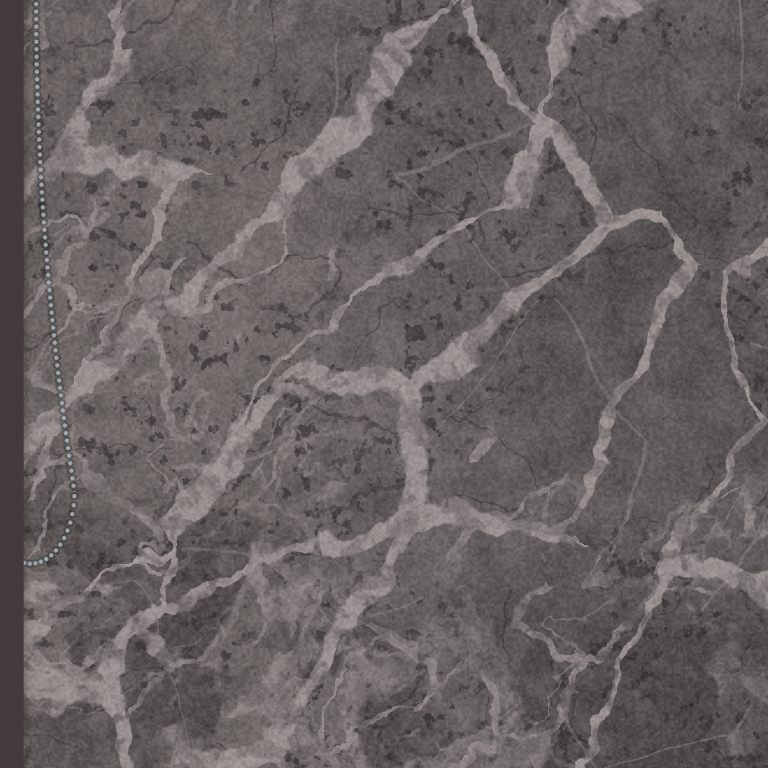
Reproduce this texture procedurally as a Shadertoy shader.

```glsl
// Grey-brown marble slab with pale branching veins, a dark side frame and a bead chain.
const vec3 STONE_DARK  = vec3(0.290, 0.276, 0.277);
const vec3 STONE_LIGHT = vec3(0.470, 0.440, 0.435);
const vec3 CLAST_DARK  = vec3(0.250, 0.234, 0.232);
const vec3 VEIN_COLOR  = vec3(0.610, 0.573, 0.572);
const vec3 FRAME_COLOR = vec3(0.265, 0.230, 0.245);
const vec3 BEAD_COLOR  = vec3(0.660, 0.700, 0.740);
const float FRAME_WIDTH = 0.031;
const float VEIN_ANGLE  = 0.80;   // main vein direction, radians
const float VEIN_WIDTH  = 0.060;  // in cells of the large net
const float WARP_AMOUNT = 0.15;
const float GRAIN       = 0.130;
const float BEAD_PITCH  = 0.0098;
const float BEAD_RADIUS = 0.0029;

float hash1(vec2 p) {
    vec3 q = fract(p.xyx * 0.1031);
    q += dot(q, q.yzx + 33.33);
    return fract((q.x + q.y) * q.z);
}

vec2 hash2(vec2 p) { return vec2(hash1(p + 11.7), hash1(p + 71.3)); }

float noise(vec2 p) {
    vec2 i = floor(p), f = p - i;
    f = f * f * (3.0 - 2.0 * f);
    return mix(mix(hash1(i), hash1(i + vec2(1, 0)), f.x),
               mix(hash1(i + vec2(0, 1)), hash1(i + vec2(1, 1)), f.x), f.y);
}

float fbm(vec2 p) {
    float sum = 0.0, amp = 0.5;
    for (int i = 0; i < 5; i++) {
        sum += amp * noise(p);
        p = mat2(1.6, 1.2, -1.2, 1.6) * p + 5.3;
        amp *= 0.5;
    }
    return sum / 0.97;
}

// Voronoi borders; each border has its own width, and only a share is kept
float veinNet(vec2 p, float width, float keep) {
    vec2 cell = floor(p), f = p - cell, nearCell = vec2(0), nearPos = vec2(0);
    float best = 9.0, vein = 0.0;
    for (int i = 0; i < 9; i++) {
        vec2 g = vec2(i % 3 - 1, i / 3 - 1), r = g + hash2(cell + g) - f;
        if (dot(r, r) < best) { best = dot(r, r); nearCell = g; nearPos = r; }
    }
    for (int i = 0; i < 25; i++) {
        vec2 g = nearCell + vec2(i % 5 - 2, i / 5 - 2), r = g + hash2(cell + g) - f;
        vec2 gap = r - nearPos;
        if (dot(gap, gap) < 0.0001) continue;
        float d = dot(0.5 * (r + nearPos), normalize(gap));
        vec2 pairId = 2.0 * cell + g + nearCell;
        float w = width * mix(0.25, 1.0, hash1(pairId + 3.1));
        vein = max(vein, step(hash1(pairId + 47.9), keep) * (1.0 - smoothstep(0.65 * w, w, d)));
    }
    return vein;
}

// Distance to the nearest bead: a gently curved drop that ends in a hook
float beadDistance(vec2 p) {
    const vec2 hookCenter = vec2(0.040, 0.36), hookRadius = vec2(0.057, 0.094);
    if (p.y > hookCenter.y) {
        float y = (floor(p.y / BEAD_PITCH) + 0.5) * BEAD_PITCH;
        float t = (1.0 - y) / (1.0 - hookCenter.y);
        return length(p - vec2(0.047 + 0.05 * t * t, y));
    }
    vec2 q = (p - hookCenter) / hookRadius;
    float stepAngle = BEAD_PITCH / 0.077;
    float a = (floor(atan(q.y, q.x) / stepAngle) + 0.5) * stepAngle;
    return length(p - hookCenter - hookRadius * vec2(cos(a), sin(a)));
}

void mainImage(out vec4 fragColor, in vec2 fragCoord) {
    vec2 p = fragCoord / iResolution.y;
    float pixel = 1.0 / iResolution.y;
    // Warped, frayed and rotated frame for the veins
    vec2 bend = vec2(fbm(p * 4.0), fbm(p * 4.0 + 17.0)) - 0.5;
    vec2 fray = vec2(fbm(p * 42.0), fbm(p * 42.0 + 31.0)) - 0.5;
    vec2 w = p + WARP_AMOUNT * bend + 0.022 * fray;
    float c = cos(VEIN_ANGLE), s = sin(VEIN_ANGLE);
    vec2 q = vec2(c * w.x + s * w.y, c * w.y - s * w.x);
    // Stone body: warm and light at left, dark and cool at right
    float cloud = fbm(p * 3.2 + 8.0), mottle = fbm(p * 30.0 + 2.0);
    float light = mix(0.86, 0.43, smoothstep(0.05, 0.85, p.x));
    light += 0.65 * (cloud - 0.5) + 0.70 * (mottle - 0.5);
    vec3 color = mix(STONE_DARK, STONE_LIGHT, clamp(light, 0.0, 1.15));
    color.b += 0.010 * smoothstep(0.3, 0.9, p.x);
    // Broken zone along the bottom: dark clasts and pale crumbs
    float low = 1.0 - smoothstep(0.18, 0.32, p.y + 0.5 * (cloud - 0.5));
    float clast = smoothstep(0.51, 0.55, fbm(w * 5.0 + 4.0));
    color = mix(color, CLAST_DARK, 0.6 * low * clast * smoothstep(0.25, 0.55, mottle));
    float crumbs = smoothstep(0.49, 0.58, fbm(w * 26.0 + 9.0)) * low * (1.0 - 0.85 * clast);
    crumbs *= mix(0.85, 0.40, smoothstep(0.1, 0.6, p.x));
    // Small dark pits and thin cracks
    float pits = smoothstep(0.62, 0.70, fbm(p * 75.0)) * smoothstep(0.36, 0.58, fbm(p * 6.0 + 41.0));
    float cracks = veinNet(w * 9.0 + 20.0, 0.026, 0.25);
    color = mix(color, CLAST_DARK * 0.8, max(0.6 * pits, 0.4 * cracks));
    // Pale veins: long trunks, a wide net, fine branches, threads and hairlines
    float swell = fbm(p * 8.0 + 23.0);
    float trunkWidth = 0.021 * smoothstep(0.33, 0.68, swell) + 0.003;
    float trunk = 1.0 - smoothstep(0.65 * trunkWidth, trunkWidth, abs(mod(q.y, 0.17) - 0.085));
    trunk *= 1.0 - smoothstep(0.16, 0.19, abs(q.y - 0.13));
    float net = veinNet(q * vec2(2.7, 4.3) + 6.0, VEIN_WIDTH * (0.2 + 1.5 * swell), 0.70);
    float zone = smoothstep(0.42, 0.56, fbm(p * 3.5 + 60.0) + 0.15 * (0.6 - p.x));
    float branches = veinNet(q * vec2(8.0, 13.0) + 30.0, 0.085, 0.58) * zone;
    float threads = zone * (1.0 - smoothstep(0.006, 0.020, abs(fbm(q * vec2(6.0, 11.0)) - 0.5)));
    float hairs = veinNet((p + 0.08 * bend) * 5.0 + 50.0, 0.016, 0.22);
    float body = mix(0.50, 1.10, smoothstep(0.33, 0.62, fbm(w * 60.0)));
    float vein = max(max(trunk, net), max(0.75 * branches, 0.5 * threads)) * body;
    vein = max(vein, max(0.35 * hairs, crumbs * body));
    color = mix(color, VEIN_COLOR, clamp(vein, 0.0, 1.0) * 0.95);
    float grain = 0.65 * noise(p * 330.0) + 0.35 * noise(p * 170.0 + 7.0) - 0.5;
    color += GRAIN * grain;
    // Frame with a soft shadow, then the chain
    float onSlab = smoothstep(FRAME_WIDTH - pixel, FRAME_WIDTH + pixel, p.x);
    color *= mix(0.85, 1.0, smoothstep(FRAME_WIDTH, FRAME_WIDTH + 0.012, p.x));
    color = mix(FRAME_COLOR + 0.012 * grain, color, onSlab);
    float bead = beadDistance(p);
    color *= 1.0 - 0.35 * onSlab * (1.0 - smoothstep(BEAD_RADIUS, 0.007, bead));
    bead = 1.0 - smoothstep(BEAD_RADIUS - pixel, BEAD_RADIUS + pixel, bead);
    fragColor = vec4(mix(color, BEAD_COLOR, 0.9 * bead * onSlab), 1.0);
}
```
